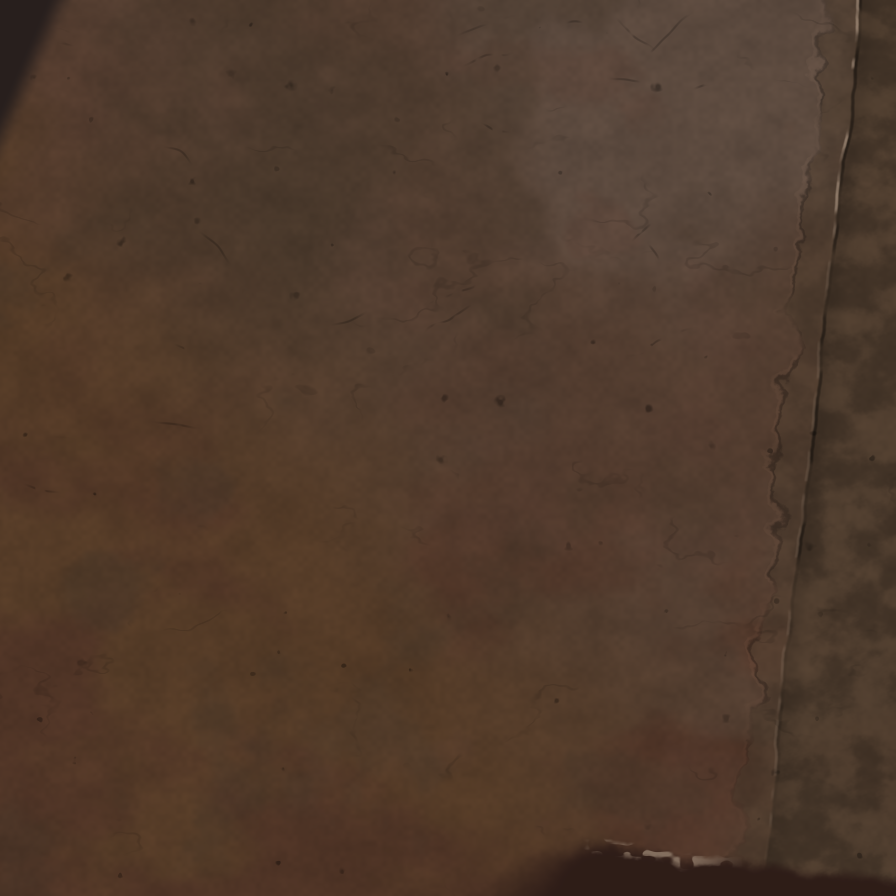
Reproduce this texture procedurally as a WebGL 1 fragment shader.

```glsl
precision highp float;
// An old stained plaster wall in dim light: layered noise blends warm brown washes,
// distance to noisy lines gives the crack, its stained strip and the dark borders,
// and loops, cells and noise contours scatter specks, scratches and hairlines.
uniform vec2 u_resolution;

const vec3 TAUPE  = vec3(0.326, 0.246, 0.194);
const vec3 OCHRE  = vec3(0.332, 0.232, 0.152);
const vec3 RUSSET = vec3(0.308, 0.200, 0.148);
const vec3 GREY   = vec3(0.362, 0.294, 0.250);
const vec3 OLIVE  = vec3(0.272, 0.212, 0.160);
const vec3 ROSE   = vec3(0.340, 0.234, 0.188);
const vec3 SHADOW = vec3(0.180, 0.112, 0.092);
const vec3 CORNER = vec3(0.155, 0.122, 0.115);
const vec3 CHALK  = vec3(0.580, 0.500, 0.430);
const float GRAIN = 0.060;        // strength of the fine surface grain
const float CLOUDING = 0.07;      // strength of the medium clouds
const float MOTTLE = 0.17;        // strength of the small mottling
const float SPECK_CELLS = 17.0;   // speck cells across the canvas
const float SPECK_SHARE = 0.24;   // share of cells with a speck
const int SCRATCHES = 20;

float hash(vec2 p) {
  return fract(sin(dot(p, vec2(127.1, 311.7))) * 43758.5453);
}

float noise(vec2 p) {
  vec2 i = floor(p), f = fract(p);
  f = f * f * (3.0 - 2.0 * f);
  return mix(mix(hash(i), hash(i + vec2(1.0, 0.0)), f.x),
             mix(hash(i + vec2(0.0, 1.0)), hash(i + vec2(1.0, 1.0)), f.x), f.y);
}

float fbm(vec2 p) {
  float sum = 0.0, amp = 0.5;
  for (int i = 0; i < 5; i++) {
    sum += amp * noise(p);
    p = mat2(1.6, 1.2, -1.2, 1.6) * p + 7.3;
    amp *= 0.5;
  }
  return sum / 0.97;
}

// Soft round falloff: 1 at the centre, 0 at the given radii.
float blob(vec2 p, vec2 centre, vec2 radii) {
  return 1.0 - smoothstep(0.0, 1.0, length((p - centre) / radii));
}

// Soft line of the given half width around zero distance.
float stroke(float d, float width) {
  return 1.0 - smoothstep(0.2 * width, 1.6 * width, abs(d));
}

float specks(vec2 p) {
  vec2 g = p * SPECK_CELLS, cell = floor(g);
  vec2 centre = 0.2 + 0.6 * vec2(hash(cell + 3.1), hash(cell + 8.7));
  float radius = mix(0.03, 0.09, pow(hash(cell + 5.3), 3.0));
  float d = length(fract(g) - centre) + 0.08 * (noise(g * 14.0) - 0.5);
  float strength = mix(0.3, 1.0, hash(cell + 6.4));
  return strength * step(hash(cell + 1.9), SPECK_SHARE)
       * (1.0 - smoothstep(0.2 * radius, 1.5 * radius, d));
}

float scratches(vec2 p) {
  float sum = 0.0;
  for (int i = 0; i < SCRATCHES; i++) {
    float k = float(i);
    vec2 q = p - vec2(hash(vec2(k, 1.0)) * 0.85, 0.35 + 0.64 * sqrt(hash(vec2(k, 2.0))));
    float angle = 1.8 * (hash(vec2(k, 3.0)) - 0.5);
    q = mat2(cos(angle), -sin(angle), sin(angle), cos(angle)) * q;
    q.y += 0.010 * (noise(vec2(q.x * 40.0, k)) - 0.5);
    float reach = mix(0.010, 0.045, hash(vec2(k, 4.0)));
    sum += stroke(q.y, 0.0013) * (1.0 - smoothstep(0.2 * reach, reach, abs(q.x)));
  }
  return min(sum, 1.0) * smoothstep(0.30, 0.60, noise(p * 90.0));
}

// Broken hairlines along one contour of a noise field.
float hairlines(vec2 p) {
  float contour = fbm(p * vec2(9.0, 15.0) + 77.0) - 0.5;
  return stroke(contour, 0.013) * smoothstep(0.55, 0.70, fbm(p * 13.0 + 91.0));
}

void main() {
  vec2 p = gl_FragCoord.xy / u_resolution;
  float broad = fbm(p * vec2(5.5, 8.0) + 2.0);
  float cloud = fbm(p * vec2(9.0, 12.0) + 19.0);
  float fine = fbm(p * vec2(30.0, 36.0) + 41.0);
  vec2 warped = p + 0.16 * (vec2(broad, cloud) - 0.5);

  // Washes: ochre at lower left, taupe upward, grey light at upper right
  vec3 color = mix(OCHRE, TAUPE, smoothstep(0.34, 0.66, 0.62 * warped.x + 0.55 * warped.y));
  float low = 1.0 - smoothstep(0.35, 0.80, warped.y + 0.25 * warped.x);
  color = mix(color, RUSSET, smoothstep(0.36, 0.62, broad) * (0.15 + 0.70 * low));
  color = mix(color, GREY, 0.9 * smoothstep(0.0, 0.65, blob(warped, vec2(0.76, 0.94), vec2(0.38, 0.42))));
  color = mix(color, ROSE, 0.5 * blob(warped, vec2(0.08, 0.88), vec2(0.17, 0.20)));
  color = mix(color, ROSE, 0.3 * smoothstep(0.52, 0.68, cloud) * smoothstep(0.3, 0.6, p.x));

  // Dull olive stains, densest in a band from upper left to the middle
  float band = blob(warped, vec2(0.30, 0.78), vec2(0.34, 0.36));
  color = mix(color, OLIVE, 0.65 * band * smoothstep(0.30, 0.65, 1.0 - cloud));
  color = mix(color, OLIVE, 0.35 * smoothstep(0.55, 0.72, fbm(p * 9.0 + 63.0)));

  // Stained strip with a ragged edge beside the crack, and the panel beyond
  float crackX = 0.849 + 0.112 * p.y + 0.012 * (fbm(vec2(p.y * 16.0, 4.0)) - 0.5);
  vec2 ragged = vec2(fbm(p * vec2(20.0, 26.0) + 5.0), fbm(p * 60.0 + 31.0)) - 0.5;
  float stainX = 0.818 + 0.110 * p.y + 0.050 * ragged.x + 0.012 * ragged.y;
  float crack = p.x - crackX, stain = p.x - stainX;
  float panel = smoothstep(-0.002, 0.002, crack);
  float strip = smoothstep(-0.002, 0.004, stain);
  float blotch = smoothstep(0.35, 0.65, fine);
  color = mix(color, OLIVE * mix(1.00, 1.12, blotch), 0.55 * strip);
  color = mix(color, OLIVE * mix(0.93, 1.13, blotch), 0.75 * panel);
  float worn = mix(0.25, 1.0, smoothstep(0.36, 0.56, fbm(p * 16.0 + 12.0)));
  color *= 1.0 - 0.24 * worn * stroke(stain, 0.0022);
  color *= 1.0 + 0.08 * worn * stroke(stain + 0.005, 0.0020);
  color *= 1.0 - 0.12 * panel * (1.0 - smoothstep(0.0, 0.030, crack));
  float gap = mix(0.10, 0.36, smoothstep(0.35, 0.65, noise(vec2(p.y * 30.0, 2.0))));
  color *= 1.0 - gap * smoothstep(0.02, 0.45, p.y) * stroke(crack - 0.002, 0.0020);
  float chipped = smoothstep(0.25, 0.55, noise(vec2(p.y * 70.0, 9.0)));
  float rim = chipped * mix(0.20, 0.85, smoothstep(0.70, 0.78, p.y));
  color = mix(color, CHALK, rim * stroke(crack + 0.001, 0.0018));

  // Surface mottling, grain and marks
  color *= 1.0 + CLOUDING * (cloud - 0.5) + MOTTLE * (fine - 0.5);
  color *= 1.0 + GRAIN * (noise(p * 170.0) - 0.5);
  color *= 1.0 - 0.36 * specks(p) - 0.20 * scratches(p) - 0.10 * hairlines(p);

  // Dark upper left corner and the lower ledge with its chipped chalky rim
  float corner = p.y - 0.85 - 2.3 * p.x;
  color = mix(color, CORNER, smoothstep(-0.045, 0.030, corner));
  float ledgeY = min(0.054 - 0.11 * (p.x - 0.65), 0.60 * (p.x - 0.56));
  float ledge = p.y - ledgeY + 0.018 * (fine - 0.5);
  float soft = mix(0.040, 0.009, smoothstep(0.60, 0.68, p.x));
  color = mix(color, SHADOW, 1.0 - smoothstep(-soft, soft, ledge));
  float rimSpan = smoothstep(0.64, 0.66, p.x) * (1.0 - smoothstep(0.76, 0.84, p.x));
  float flakes = smoothstep(0.48, 0.68, noise(p * vec2(90.0, 170.0)));
  color = mix(color, CHALK, 0.8 * rimSpan * flakes * stroke(ledge, 0.006));

  gl_FragColor = vec4(color, 1.0);
}
```
